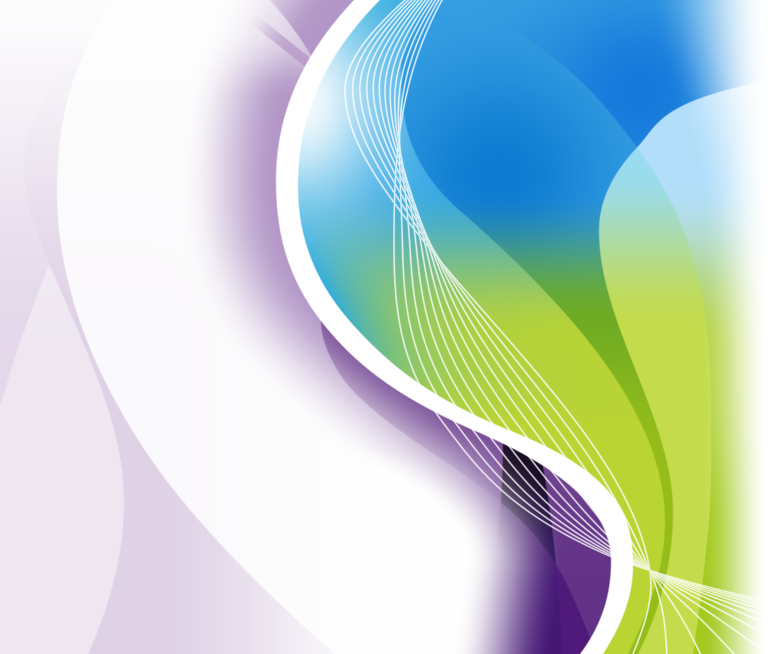
This background is drawn by a WebGL 1 fragment shader. Its source:

```glsl
precision highp float;
// Abstract wave background: a white ribbon splits a pale lavender field
// from blue-to-lime petals, crossed by a twisting bundle of fine lines.
// Every border is a cubic Hermite curve giving x as a function of y.
uniform vec2 u_resolution;

// Knots are (y, x, slope); returns (x, slope), extended by straight ends.
vec2 segment(float y, vec3 a, vec3 b) {
  float h = b.x - a.x, t = clamp((y - a.x) / h, 0.0, 1.0), s = 1.0 - t;
  float x = s*s*(1.0 + 2.0*t)*a.y + t*t*(3.0 - 2.0*t)*b.y + h*s*t*(s*a.z - t*b.z);
  float slope = 6.0*s*t*(b.y - a.y)/h + s*(1.0 - 3.0*t)*a.z + t*(3.0*t - 2.0)*b.z;
  return vec2(x + slope * (y - mix(a.x, b.x, t)), slope);
}

vec2 curve(float y, vec3 a, vec3 b, vec3 c, vec3 d, vec3 e) {
  if (y < b.x) return segment(y, a, b);
  if (y < c.x) return segment(y, b, c);
  if (y < d.x) return segment(y, c, d);
  return segment(y, d, e);
}

// Signed distance to the right of a curve, and its soft coverage.
float offset(float x, vec2 c) { return (x - c.x) / sqrt(1.0 + c.y*c.y); }
float past(float x, vec2 c, float w) { return smoothstep(-w, w, offset(x, c)); }

float glow(vec2 p, vec2 center, vec2 size) {
  vec2 q = (p - center) / size;
  return exp(-dot(q, q));
}

// Pale veils on the left and the purple shadow beside the ribbon.
vec3 lavenderSide(vec2 p, float px) {
  float x = p.x, y = p.y;
  float veil = past(x, curve(y, vec3(0.4, 0.9, -0.5), vec3(1.9, 0.57, 0.0),
    vec3(3.8, 1.05, 0.5), vec3(4.9, 1.75, 0.8), vec3(6.52, 3.35, 1.15)), px);
  float leaf = past(x, curve(y, vec3(0.4, 0.9, -0.95), vec3(1.65, 0.24, 0.0),
    vec3(2.65, 0.5, 0.42), vec3(5.0, 1.24, 0.0), vec3(6.52, 0.88, -0.45)), px);
  float sweep = past(x, segment(y, vec3(1.0, 1.3, -0.6), vec3(4.05, 0.0, -0.3)), px);
  float tint = mix(mix(mix(0.75, 0.45, sweep), 0.88, leaf), 0.1, veil);
  tint *= smoothstep(-0.5, 3.5, y) * (1.0 - smoothstep(1.5, 4.0, x));
  vec3 color = mix(vec3(0.995), vec3(0.86, 0.80, 0.89), tint);

  // Shadow, its darker fold and the dark strip
  float shade = smoothstep(-0.5, 0.5, offset(x, curve(y, vec3(0.0, 2.75, -0.6),
    vec3(1.8, 2.3, 0.0), vec3(3.2, 2.75, 0.8), vec3(4.5, 4.35, 1.6), vec3(5.7, 5.15, -0.15))));
  float wedge = past(x, segment(y, vec3(0.0, 2.7, 0.9), vec3(0.6, 3.14, 0.6)), px);
  shade *= mix(1.0, mix(0.45, 1.0, wedge), 1.0 - smoothstep(0.3, 1.0, y));
  float fold = step(2.0, y) * past(x, curve(y, vec3(3.2, 3.21, 0.0), vec3(3.7, 3.38, 0.6),
    vec3(4.5, 4.3, 1.5), vec3(5.2, 5.22, 1.0), vec3(6.52, 5.97, 0.45)), px);
  float strip = past(x, segment(y, vec3(4.41, 5.03, 0.0), vec3(6.52, 4.79, -0.2)), px)
    * (1.0 - past(x, segment(y, vec3(4.5, 5.4, 0.2), vec3(6.52, 5.62, 0.05)), px));
  vec3 purple = mix(vec3(0.70, 0.59, 0.78), vec3(0.31, 0.10, 0.48), smoothstep(3.8, 5.8, y));
  purple = mix(purple, vec3(0.41, 0.23, 0.54), 0.75 * fold);
  vec3 night = mix(vec3(0.07, 0.03, 0.11), vec3(0.20, 0.08, 0.42), smoothstep(4.5, 5.9, y));
  purple = mix(purple, night, strip * mix(0.35, 0.95, fold));
  color = mix(color, purple, shade);

  // Small sliver at the top
  vec2 q = p - vec2(2.5, 0.16), along = vec2(0.78, 0.626);
  float sliver = 1.0 - smoothstep(0.045, 0.045 + px, abs(q.x*along.y - q.y*along.x));
  return mix(color, vec3(0.70, 0.58, 0.77), 0.7 * sliver * smoothstep(0.0, 0.5, dot(q, along))
    * step(y, 1.0));
}

// Blue and lime petals; rim is the distance from the ribbon.
vec3 petalSide(vec2 p, float px, float rim) {
  float x = p.x, y = p.y;
  float inner = past(x, curve(y, vec3(0.0, 4.3, -0.7), vec3(0.7, 4.01, 0.0),
    vec3(2.1, 4.6, 1.15), vec3(5.2, 6.65, 0.0), vec3(6.52, 6.28, -0.5)), px);
  float light = past(x, curve(y, vec3(0.8, 7.68, -5.0), vec3(1.47, 6.37, -0.95),
    vec3(2.3, 5.99, 0.0), vec3(5.1, 6.73, 0.0), vec3(6.52, 6.38, -0.5)), px);
  float outside = past(x, curve(y, vec3(0.0, 4.55, 2.2), vec3(1.47, 6.37, 0.75),
    vec3(4.1, 7.11, 0.0), vec3(5.3, 7.08, -0.1), vec3(6.52, 6.93, -0.15)), px);

  vec3 body = mix(vec3(0.20, 0.65, 0.89), vec3(0.73, 0.83, 0.20), smoothstep(1.8, 3.4, y));
  body = mix(body, vec3(0.15, 0.66, 0.87),
    exp(-2.5 * max(rim, 0.0)) * (1.0 - smoothstep(2.8, 4.3, y)));
  body = mix(body, vec3(1.0), 0.95 * glow(p, vec2(3.0, 1.0), vec2(0.85, 1.1)));

  vec3 dark = mix(vec3(0.22, 0.63, 0.89), vec3(0.05, 0.48, 0.82),
    glow(p, vec2(5.0, 1.75), vec2(1.1)));
  dark = mix(dark, vec3(0.08, 0.47, 0.86), outside * glow(p, vec2(6.4, 0.9), vec2(0.9)));
  dark = mix(dark, mix(vec3(0.43, 0.67, 0.14), vec3(0.58, 0.74, 0.10),
    smoothstep(3.0, 4.5, y)), smoothstep(1.9, 3.2, y));

  vec3 pale = mix(vec3(0.60, 0.86, 0.94), vec3(0.77, 0.86, 0.30), smoothstep(1.6, 3.3, y));
  vec3 far = mix(vec3(0.70, 0.87, 0.98), vec3(0.72, 0.83, 0.28), smoothstep(1.8, 3.5, y));
  far = mix(far, vec3(0.64, 0.79, 0.12), smoothstep(3.8, 5.3, y));
  vec3 color = mix(mix(body, dark, inner), mix(pale, far, outside), light);
  return mix(color, vec3(1.0), smoothstep(mix(6.5, 7.0, smoothstep(0.0, 2.0, y)), 7.7, x));
}

// Fine white lines blended between two guide curves.
float lineBundle(vec2 p, float px) {
  vec2 first = curve(p.y, vec3(0.0, 4.05, -1.1), vec3(0.9, 3.45, 0.0),
    vec3(2.1, 4.0, 0.75), vec3(5.7, 6.5, 0.15), vec3(6.52, 6.33, -0.4));
  vec2 last = curve(p.y, vec3(0.0, 4.42, -0.55), vec3(2.4, 3.94, 0.0),
    vec3(4.2, 4.42, 0.75), vec3(5.5, 6.0, 2.2), vec3(6.0, 7.7, 4.5));
  float bump = 0.8 * exp(-(p.y - 2.0) * (p.y - 2.0)), ink = 0.0;
  for (int i = 0; i < 12; i++) {
    float t = float(i) / 11.0;
    vec2 c = mix(first, last, t) + t*(1.0 - t)*bump * vec2(1.0, -2.0*(p.y - 2.0));
    ink = max(ink, 1.0 - smoothstep(0.0, 0.006 + px, abs(offset(p.x, c))));
  }
  return 0.8 * ink;
}

void main() {
  vec2 uv = gl_FragCoord.xy / u_resolution;
  vec2 p = vec2(uv.x, 1.0 - uv.y) * vec2(7.68, 6.52);
  float px = 7.68 / u_resolution.x;
  vec2 ribbonLeft = curve(p.y, vec3(0.0, 3.54, -0.95), vec3(1.8, 2.76, 0.0),
    vec3(3.2, 3.21, 0.78), vec3(4.3, 4.76, 2.35), vec3(5.6, 6.11, 0.0));
  vec2 ribbonRight = curve(p.y, vec3(0.0, 3.8, -1.0), vec3(1.85, 2.98, 0.0),
    vec3(3.27, 3.56, 0.93), vec3(4.3, 5.12, 2.5), vec3(5.65, 6.33, 0.0));
  if (p.y > 5.6) ribbonLeft = segment(p.y, vec3(5.6, 6.11, 0.0), vec3(6.52, 5.8, -0.75));
  if (p.y > 5.65) ribbonRight = segment(p.y, vec3(5.65, 6.33, 0.0), vec3(6.52, 6.03, -0.65));
  vec3 color = mix(lavenderSide(p, px), vec3(1.0), past(p.x, ribbonLeft, px));
  color = mix(color, petalSide(p, px, offset(p.x, ribbonRight)), past(p.x, ribbonRight, px));
  gl_FragColor = vec4(mix(color, vec3(1.0), lineBundle(p, px)), 1.0);
}
```
